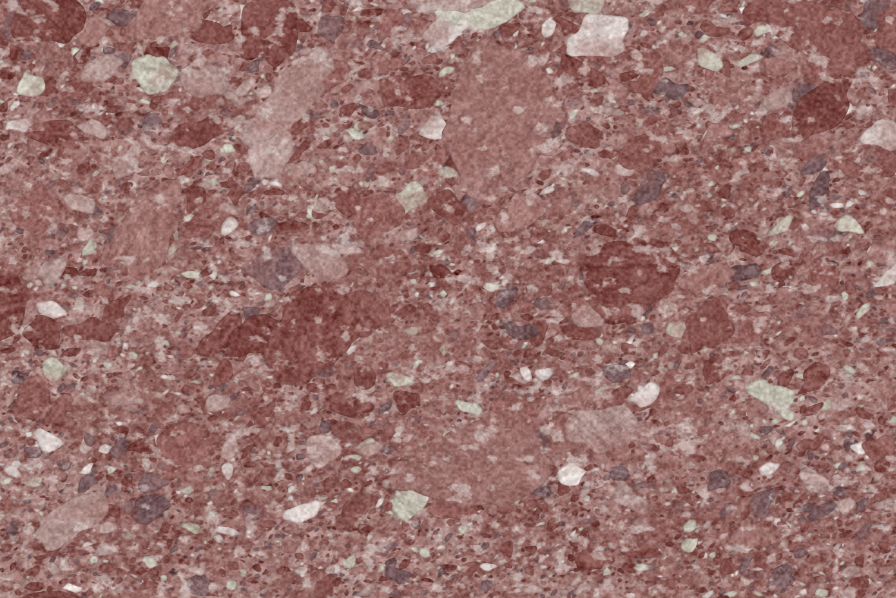
Write a Shadertoy shader that draws this texture.

```glsl
// Polished red conglomerate: angular pale, red and purple clasts in a speckled matrix.

// Integer hash: three random values in 0..1 for a cell and a seed
vec3 hash3(vec2 cell, int seed) {
    uvec3 v = uvec3(ivec3(ivec2(cell), seed)) * 1664525u + 1013904223u;
    v.x += v.y * v.z; v.y += v.z * v.x; v.z += v.x * v.y;
    v ^= v >> 16u;
    v.x += v.y * v.z; v.y += v.z * v.x; v.z += v.x * v.y;
    return vec3(v >> 8u) / 16777216.0;
}

float noise(vec2 p, int seed) {
    vec2 i = floor(p), f = fract(p);
    f = f * f * (3.0 - 2.0 * f);
    return mix(mix(hash3(i, seed).x, hash3(i + vec2(1, 0), seed).x, f.x),
               mix(hash3(i + vec2(0, 1), seed).x, hash3(i + vec2(1, 1), seed).x, f.x), f.y);
}

float fbm(vec2 p, int seed) {
    float sum = 0.0, amp = 0.5;
    for (int i = 0; i < 4; i++) {
        sum += amp * noise(p, seed + i);
        p = mat2(1.6, 1.2, -1.2, 1.6) * p;
        amp *= 0.5;
    }
    return sum / 0.9375;
}

mat2 rotation(float a) {
    return mat2(cos(a), -sin(a), sin(a), cos(a));
}

// Mineral colours ordered from dark to pale
vec3 mineral(float h) {
    if (h < 0.24) return vec3(0.47, 0.26, 0.24);
    if (h < 0.40) return vec3(0.45, 0.34, 0.35);
    if (h < 0.58) return vec3(0.54, 0.34, 0.32);
    if (h < 0.74) return vec3(0.61, 0.44, 0.42);
    if (h < 0.88) return vec3(0.70, 0.59, 0.57);
    if (h < 0.95) return vec3(0.76, 0.75, 0.69);
    return vec3(0.86, 0.82, 0.80);
}

// Convex stone with randomly placed sides and slightly rounded corners
float stone(vec2 q, vec2 cell, int seed) {
    float sum = 0.0;
    for (int k = 0; k < 7; k++) {
        vec3 r = hash3(cell, seed + 20 + k);
        float a = (float(k) + 0.7 * r.x) * 6.2832 / 7.0;
        float side = dot(q, vec2(cos(a), sin(a))) / (0.7 + 0.4 * r.y);
        sum += pow(max(side, 0.0), 9.0);
    }
    return pow(sum + 1e-9, 1.0 / 9.0) - 1.0;
}

// Paints one size class of clasts over the colour below
void addClasts(inout vec3 col, vec2 p, float freq, float share, int seed) {
    vec2 warp = vec2(noise(p * 45.0, seed), noise(p * 45.0, seed + 1)) - 0.5;
    vec2 g = p * freq + warp * min(0.3, freq * 0.014);
    float blur = 0.9 * freq / iResolution.y;
    for (int j = -1; j <= 1; j++)
    for (int i = -1; i <= 1; i++) {
        vec2 cell = floor(g) + vec2(i, j);
        vec3 place = hash3(cell, seed + 2), form = hash3(cell, seed + 3);
        // Coarse stones thin out towards the bottom
        float density = freq < 20.0 ? 0.5 + 0.9 * cell.y / freq : 1.0;
        if (place.z > share * density) continue;

        float angle = 0.25 + (form.x - 0.5) * 1.5;
        float radius = mix(0.2, 0.42, form.y);
        vec2 q = rotation(angle) * (g - cell - 0.25 - 0.5 * place.xy);
        float aspect = mix(1.0, 1.55, form.z);
        float d = stone(q * vec2(1.0 / aspect, aspect) / radius, cell, seed) * radius / aspect;
        float cover = smoothstep(blur, -blur, d);
        if (cover <= 0.0) continue;

        // Foliated, speckled interior
        vec3 look = hash3(cell, seed + 4);
        vec2 s = rotation(angle + look.y - 0.5) * p;
        float streak = fbm(s * vec2(28.0, 110.0), seed + 5) - 0.5;
        float speck = noise(p * 170.0, seed + 9) - 0.5;
        vec3 tint = mineral(look.x);
        tint += vec3(0.9, 1.0, 1.0) * (streak * mix(0.08, 0.42, look.z * look.z) + speck * 0.07);
        tint += (look.y - 0.5) * 0.06;
        tint *= 1.0 - 0.13 * smoothstep(-2.5 * blur, 0.0, d);
        col = mix(col, tint, cover * 0.93);
    }
}

void mainImage(out vec4 fragColor, in vec2 fragCoord) {
    vec2 p = fragCoord / iResolution.y;

    // Matrix: cloudy red ground with crushed pale grit
    float cloud = fbm(p * vec2(8.0, 11.0), 300);
    float grit = fbm(p * vec2(75.0, 95.0), 310);
    vec3 col = mix(vec3(0.48, 0.28, 0.26), vec3(0.71, 0.58, 0.56),
                   clamp(0.5 + 0.8 * (cloud - 0.5) + 1.5 * (grit - 0.5), 0.0, 1.0));

    // Clasts from sand to cobbles
    float freq = 92.0;
    for (int i = 0; i < 7; i++) {
        addClasts(col, p, freq, 0.68 - 0.06 * float(i), 400 + 50 * i);
        freq /= 1.75;
    }

    // Red cement haze, pale crushed patches and fine crystal grain
    float haze = smoothstep(0.48, 0.75, fbm(p * vec2(14.0, 20.0), 320));
    col = mix(col, vec3(0.58, 0.39, 0.37), 0.45 * haze);
    float crush = smoothstep(0.6, 0.78, fbm(p * vec2(45.0, 60.0), 330));
    col = mix(col, vec3(0.82, 0.77, 0.75), 0.6 * crush);
    col += 0.13 * (noise(p * 190.0, 340) - 0.5) + 0.08 * (noise(p * 330.0, 350) - 0.5);
    col += vec3(0.015, 0.015, 0.018);

    fragColor = vec4(clamp(col, 0.0, 1.0), 1.0);
}
```
